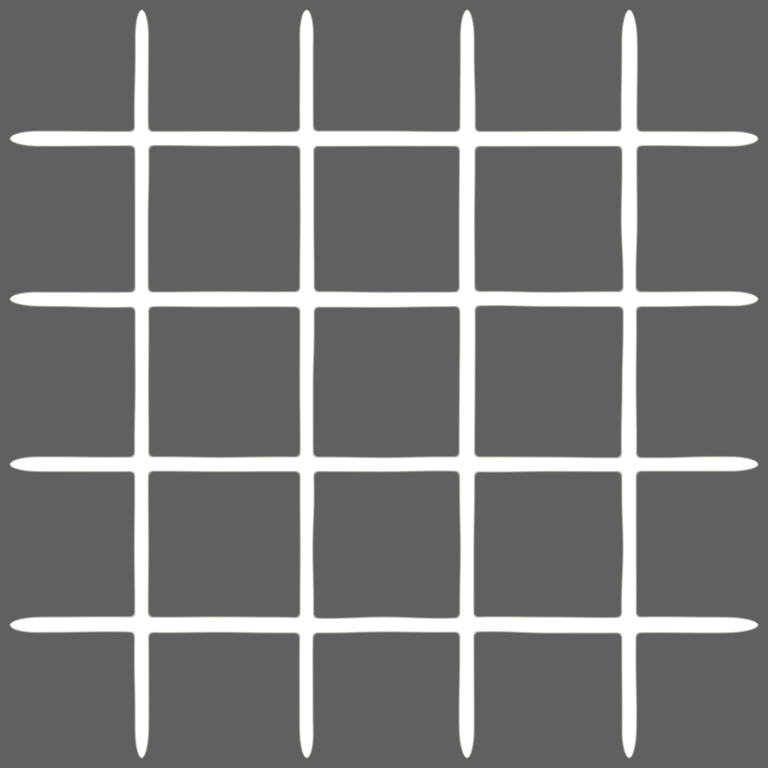
Give the GLSL for this pattern, as a WebGL 2 fragment shader.

```glsl
#version 300 es
precision highp float;

#define GREY vec3(0.378, 0.378, 0.378)
#define WHITE vec3(1.0, 1.0, 0.992)
#define COLUMN_X vec4(0.1845, 0.3993, 0.6082, 0.8195)
#define ROW_Y vec4(0.1862, 0.3953, 0.6105, 0.8195)
#define HALF_WIDTH 0.0093
#define STROKE_ENDS vec2(0.0132, 0.9870)
#define TAPER 0.036
#define WOBBLE 0.0014
#define WOBBLE_RATE 14.0
#define FILLET 0.007
#define SOFTNESS 0.0018

uniform vec2 u_resolution;
out vec4 fragColor;

float hash(vec2 p) {
    return fract(sin(dot(p, vec2(127.1, 311.7))) * 43758.5453);
}

// Smooth 1D noise in -1..1, with its own sequence for each seed
float noise(float x, float seed) {
    float cell = floor(x);
    float f = fract(x);
    float blend = f * f * (3.0 - 2.0 * f);
    return mix(hash(vec2(cell, seed)), hash(vec2(cell + 1.0, seed)), blend) * 2.0 - 1.0;
}

// Hand-drawn bar with rounded, tapering tips; negative inside
float stroke(float along, float across, float seed) {
    float inset = min(along - STROKE_ENDS.x, STROKE_ENDS.y - along);
    float t = 1.0 - clamp(inset / TAPER, 0.0, 1.0);
    float tip = sqrt(1.0 - t * t);

    // Each side of the bar wanders independently
    float edgeSeed = seed * 2.0 + step(0.0, across);
    float uneven = mix(0.3, 1.0, hash(vec2(edgeSeed, 7.0)));
    float wander = WOBBLE * uneven * noise(along * WOBBLE_RATE, edgeSeed);
    float width = HALF_WIDTH * (1.0 + 0.04 * noise(0.0, seed + 40.0));
    return max(abs(across) - (width + wander) * tip, -inset);
}

float smoothMin(float a, float b, float k) {
    float h = max(k - abs(a - b), 0.0) / k;
    return min(a, b) - 0.25 * k * h * h;
}

void main() {
    vec2 uv = gl_FragCoord.xy / u_resolution;

    // Four columns and four rows
    float columns = 1.0;
    float rows = 1.0;
    for (int i = 0; i < 4; i++) {
        float seed = float(i) + 1.0;
        columns = min(columns, stroke(uv.y, uv.x - COLUMN_X[i], seed));
        rows = min(rows, stroke(uv.x, uv.y - ROW_Y[i], seed + 10.0));
    }

    // Small fillets where the strokes cross
    float grid = smoothMin(columns, rows, FILLET);

    // Soft edge with a faint warm fringe
    float soft = max(SOFTNESS, 0.75 / min(u_resolution.x, u_resolution.y));
    float cover = 1.0 - smoothstep(-soft, soft, grid);
    vec3 color = mix(GREY, WHITE, cover);
    color.b -= 0.17 * cover * cover * (1.0 - cover);
    fragColor = vec4(color, 1.0);
}
```
